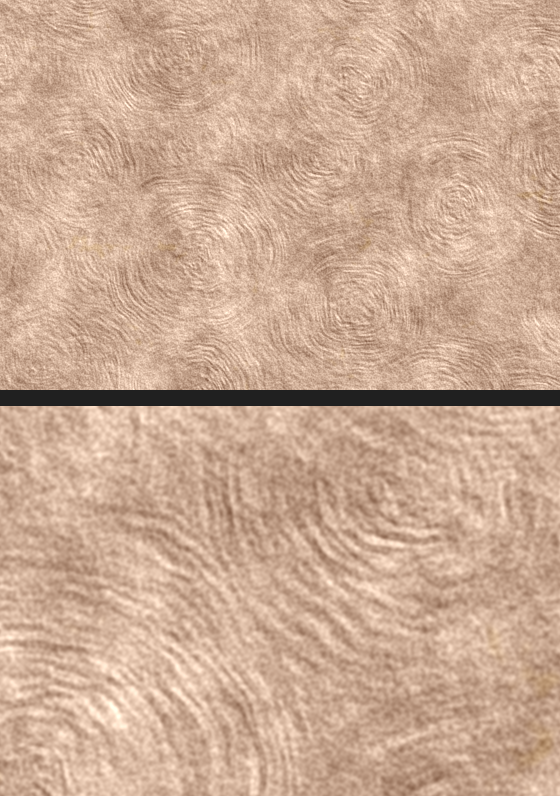
Top, the full canvas; bottom, a detail of the centre.
Give the GLSL for this texture, as a Shadertoy shader.

```glsl
// Beige plaster wall brushed in overlapping, half-worn circular swirls, with raked light and fine grain.

// Palette: tone moves the colour along one straight ramp
const vec3 PLASTER_MEAN = vec3(0.811, 0.682, 0.592);
const vec3 TONE_RAMP = vec3(1.0, 1.07, 1.07);
const vec3 OCHRE_SHIFT = vec3(-0.03, -0.04, -0.09);

// Sizes, in canvas heights
const float SWIRL_CELL = 0.27;
const float RING_FREQ = 118.0;
const float SMEAR_FREQ = 34.0;
const float ARC_COUNT = 15.0;
const float HUB_RADIUS = 0.03;
const float ROUGH_FREQ = 48.0;
const float GRAIN_FREQ = 225.0;
const float CLOUD_FREQ = 4.8;
const float LIGHT_STEP = 0.0028;
const vec2 LIGHT_DIR = vec2(0.57, 0.82);

// Strengths
const float RELIEF_GAIN = 0.25;
const float HEIGHT_GAIN = 0.04;
const float SMEAR_GAIN = 0.12;
const float CLOUD_GAIN = 0.20;
const float GRAIN_GAIN = 0.12;

const float TAU = 6.28319;
const float NO_WRAP = 4096.0;
const mat2 TURN = mat2(0.8, 0.6, -0.6, 0.8);

vec3 hash3(vec2 p) {
    vec3 q = fract(p.xyx * vec3(0.1031, 0.1030, 0.0973));
    q += dot(q, q.yxz + 33.33);
    return fract((q.xxy + q.yzz) * q.zyx);
}

float cornerSlope(vec2 corner, vec2 offset, float period) {
    corner.x = mod(corner.x, period);
    float a = TAU * hash3(corner).x;
    return dot(vec2(cos(a), sin(a)), offset);
}

// Gradient noise that repeats along x after a whole number of cells
float wrapNoise(vec2 p, float period) {
    vec2 i = floor(p), f = p - i;
    vec2 u = f * f * f * (f * (f * 6.0 - 15.0) + 10.0);
    vec2 e = vec2(1.0, 0.0);
    float low = mix(cornerSlope(i, f, period), cornerSlope(i + e, f - e, period), u.x);
    float high = mix(cornerSlope(i + e.yx, f - e.yx, period),
                     cornerSlope(i + 1.0, f - 1.0, period), u.x);
    return mix(low, high, u.y);
}

float noise(vec2 p) {
    return wrapNoise(p, NO_WRAP);
}

float fbm(vec2 p) {
    float sum = 0.0, amp = 0.6;
    for (int k = 0; k < 5; k++) {
        sum += amp * noise(p);
        p = 2.0 * TURN * p + 17.3;
        amp *= 0.66;
    }
    return sum;
}

// Brushed swirls: x = bristle ridges, y = broad arc-shaped smears
vec2 swirls(vec2 p) {
    p += 0.022 * vec2(noise(p * 8.0 + 3.7), noise(p * 8.0 + 61.2));
    p += 0.005 * vec2(noise(p * 30.0 + 11.0), noise(p * 30.0 + 47.0));
    vec2 home = floor(p / SWIRL_CELL);
    vec2 sum = vec2(0.0);
    float total = 0.25;
    for (int y = -1; y <= 1; y++)
    for (int x = -1; x <= 1; x++) {
        vec2 id = home + vec2(x, y);
        vec3 rnd = hash3(id + 40.0);
        vec2 d = p - (id + 0.1 + 0.8 * rnd.xy) * SWIRL_CELL;
        float r = length(d);
        float reach = SWIRL_CELL * mix(0.75, 1.1, rnd.z);
        float mask = 1.0 - smoothstep(0.3 * reach, reach, r);
        if (mask <= 0.0) continue;
        float arc = atan(d.y, d.x) / TAU * ARC_COUNT;
        float seed = floor(rnd.x * 300.0) + 50.0;
        float ridge = wrapNoise(vec2(arc, r * RING_FREQ + seed), ARC_COUNT);
        float smear = wrapNoise(vec2(arc, r * SMEAR_FREQ + seed + 400.0), ARC_COUNT);
        float weight = mask * mask * exp(5.0 * fract(rnd.y * 7.0 + rnd.z));
        float hub = smoothstep(0.15 * HUB_RADIUS, HUB_RADIUS, r);
        sum += weight * hub * vec2(ridge, smear);
        total += weight;
    }
    return sum / total;
}

// Surface height: ridges worn away in places, over crumbly trowel texture
float surface(vec2 p) {
    float wear = smoothstep(-0.35, 0.25, noise(p * 8.0 + 25.0) + 0.5 * noise(p * 21.0));
    vec2 q = TURN * p * ROUGH_FREQ;
    float crumbs = noise(q) + 0.65 * noise(TURN * q * 1.9 + 9.0) + 0.4 * noise(q * 3.3 + 70.0);
    return mix(0.6, 1.3, wear) * swirls(p).x + mix(0.8, 0.7, wear) * crumbs;
}

void mainImage(out vec4 fragColor, in vec2 fragCoord) {
    vec2 p = fragCoord / iResolution.y + 2.0;

    // Raked light from the upper right
    float height = surface(p);
    float relief = height - surface(p + LIGHT_DIR * LIGHT_STEP);

    // Soft mottling, brush smears and grain
    float tone = RELIEF_GAIN * relief + HEIGHT_GAIN * height;
    tone += CLOUD_GAIN * fbm(p * CLOUD_FREQ);
    tone += SMEAR_GAIN * swirls(p).y;
    tone += GRAIN_GAIN * noise(TURN * p * GRAIN_FREQ + 31.0);

    // Sparse ochre stains
    float stain = smoothstep(0.42, 0.7, noise(p * 7.0 + 80.0) + 0.5 * noise(p * 45.0));

    vec3 colour = PLASTER_MEAN + tone * TONE_RAMP + stain * OCHRE_SHIFT;
    fragColor = vec4(clamp(colour, 0.0, 1.0), 1.0);
}
```
